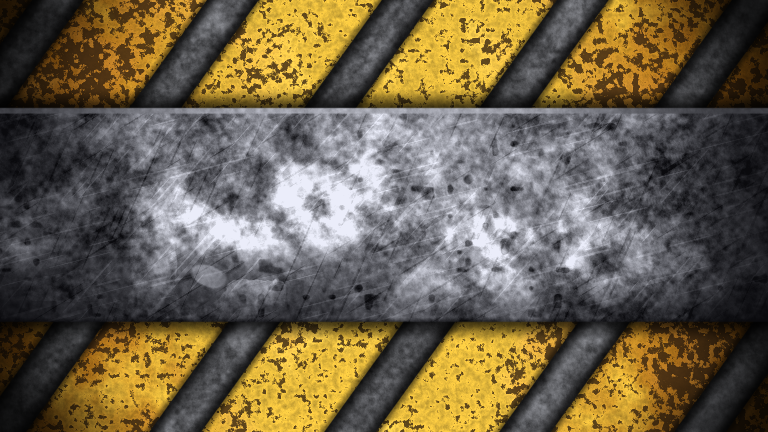
Write a Shadertoy shader that draws this background.

```glsl
#define PLATE_TOP 0.750
#define PLATE_BOTTOM 0.255
#define STRIPE_PERIOD 0.405
#define STRIPE_HALF 0.060
#define STRIPE_SLOPE 0.72
#define TOP_PHASE 0.359
#define BOTTOM_PHASE 0.184
#define YELLOW vec3(0.95, 0.77, 0.25)
#define ORANGE vec3(0.76, 0.45, 0.08)
#define RUST vec3(0.17, 0.11, 0.06)
#define STEEL vec3(0.97, 0.98, 1.02)

float hash(vec2 p) {
    return fract(sin(dot(p, vec2(127.1, 311.7))) * 43758.5453);
}

float noise(vec2 p) {
    vec2 cell = floor(p), f = fract(p);
    f = f * f * (3.0 - 2.0 * f);
    return mix(mix(hash(cell), hash(cell + vec2(1, 0)), f.x),
               mix(hash(cell + vec2(0, 1)), hash(cell + vec2(1, 1)), f.x), f.y);
}

float fbm(vec2 p) {
    float sum = 0.0, amplitude = 0.5;
    for (int i = 0; i < 6; i++) {
        sum += amplitude * noise(p);
        p = mat2(1.6, 1.2, -1.2, 1.6) * p + 7.3;
        amplitude *= 0.55;
    }
    return sum / 1.08;
}

vec2 rotate(vec2 p, float angle) {
    float c = cos(angle), s = sin(angle);
    return vec2(c * p.x + s * p.y, c * p.y - s * p.x);
}

float glow(vec2 p, vec2 center, vec2 size) {
    vec2 q = (p - center) / size;
    return exp(-dot(q, q));
}

// Thin broken streaks in several directions; sign gives light or dark
float scratches(vec2 p) {
    float sum = 0.0;
    for (int i = 0; i < 4; i++) {
        float k = float(i);
        vec2 q = rotate(p, 0.25 + 0.3 * k) * vec2(9.0, 150.0) + 31.0 * k;
        float streak = smoothstep(0.80, 0.95, noise(q));
        sum += streak * (mod(k, 2.0) < 0.5 ? 1.0 : -1.0);
    }
    return sum;
}

vec3 hazardStripes(vec2 p, float aspect, float px) {
    bool upper = p.y > 0.5;
    float edgeY = upper ? PLATE_TOP : PLATE_BOTTOM;
    float u = p.x - STRIPE_SLOPE * (p.y - edgeY) - (upper ? TOP_PHASE : BOTTOM_PHASE);
    float offset = mod(u + 0.5 * STRIPE_PERIOD, STRIPE_PERIOD) - 0.5 * STRIPE_PERIOD;
    float d = abs(offset) - STRIPE_HALF;
    float grime = fbm(p * 9.0 + 3.0);
    float grain = fbm(p * 85.0);
    float side = abs(p.x / aspect - 0.5) * 2.0;

    // Worn paint
    float aging = smoothstep(0.30, 1.0, side + 0.9 * (grime - 0.5));
    vec3 paint = mix(YELLOW, ORANGE, aging);
    paint *= 0.65 + 0.7 * grain;
    paint += vec3(0.16, 0.15, 0.10) * smoothstep(0.50, 0.75, grime);
    float wear = smoothstep(0.54, 0.70, grain + 0.35 * (grime - 0.5) + 0.13 * aging);
    paint = mix(paint, RUST, 0.8 * wear);
    paint *= mix(0.5, 1.0, smoothstep(0.0, 0.022, d));

    // Dark recessed bars
    float hollow = smoothstep(0.0, 0.045, -d);
    float bar = mix(0.08, 0.33, hollow) * (0.45 + 1.1 * grain);
    bar += 0.14 * hollow * smoothstep(0.48, 0.7, grime);
    vec3 color = mix(STEEL * bar, paint, smoothstep(-px, px, d));

    // Shadow cast by the plate and darkened corners
    float gap = max(p.y - PLATE_TOP, PLATE_BOTTOM - p.y);
    color *= mix(0.25, 1.0, smoothstep(-0.005, 0.050, gap));
    float corner = side + 0.10 * smoothstep(0.10, 0.25, gap);
    return color * mix(1.0, 0.18, smoothstep(0.65, 1.08, corner));
}

vec3 steelPlate(vec2 p, float aspect, float px) {
    float broad = fbm(p * 4.5 + 11.0);
    float mottled = fbm(p * 15.0);
    float grain = fbm(p * 75.0 + 5.0);

    // Broad light with pale rubbed areas
    float light = 0.40 + 0.20 * glow(p, vec2(0.70, 0.54), vec2(0.50, 0.22));
    light += 0.10 * glow(p, vec2(1.20, 0.44), vec2(0.35, 0.16));
    light += 0.55 * (broad - 0.5) + 0.65 * (mottled - 0.5) + 0.60 * (grain - 0.5);
    float rubbed = glow(p, vec2(0.62, 0.50), vec2(0.38, 0.14))
                 + 0.8 * glow(p, vec2(1.23, 0.41), vec2(0.28, 0.11));
    light += 0.34 * rubbed * smoothstep(0.44, 0.66, mottled);

    // Dark peeled blotches low on the left
    float region = smoothstep(0.46, 0.36, p.y + 0.09 * (broad - 0.5)) * smoothstep(1.12, 0.60, p.x);
    float blotch = smoothstep(0.40, 0.43, noise(p * vec2(11.0, 15.0)) + 0.3 * (mottled - 0.5));
    light = mix(light, 0.17 + 0.28 * grain, region * mix(0.25, 0.80, blotch));
    vec2 chip = rotate(p - vec2(0.487, 0.360), -0.35) / vec2(0.047, 0.024);
    light = mix(light, 0.40 + 0.3 * grain, smoothstep(1.1, 0.85, length(chip) + 0.5 * (mottled - 0.5)));

    // Faint pale arc, scratches and pits
    float arc = abs(length((p - vec2(0.87, 0.60)) / vec2(1.0, 0.75)) - 0.13);
    light += 0.09 * smoothstep(0.030, 0.024, arc) * smoothstep(0.62, 0.64, p.y);
    light += 0.11 * scratches(p);
    light -= 0.25 * smoothstep(0.72, 0.88, noise(p * 48.0)) * smoothstep(0.42, 0.60, broad);

    // Falloff toward the ends and the lower edge
    float x = p.x / aspect;
    light *= mix(0.30, 1.0, smoothstep(-0.06, 0.26, x + 0.12 * (broad - 0.5)));
    light *= mix(0.22, 1.0, smoothstep(1.02, 0.78, x + 0.12 * (broad - 0.5)));
    light *= mix(0.60, 1.0, smoothstep(PLATE_BOTTOM, 0.40, p.y));

    // Bright upper rim and dark lower lip
    float rim = smoothstep(0.737 - px, 0.737 + px, p.y);
    float rimLight = mix(0.25, 0.70, smoothstep(1.0, 0.25, abs(x - 0.48) * 2.0));
    light = mix(light, rimLight * (0.75 + 0.4 * grain), rim);
    light *= mix(0.55, 1.0, smoothstep(0.0, 0.012, p.y - PLATE_BOTTOM));
    return STEEL * clamp(light, 0.04, 0.95) + vec3(0.0, 0.0, 0.012);
}

void mainImage(out vec4 fragColor, in vec2 fragCoord) {
    vec2 p = fragCoord / iResolution.y;
    float aspect = iResolution.x / iResolution.y;
    float px = 1.0 / iResolution.y;
    float plateEdge = max(p.y - PLATE_TOP, PLATE_BOTTOM - p.y);
    vec3 color = mix(steelPlate(p, aspect, px), hazardStripes(p, aspect, px),
                     smoothstep(-px, px, plateEdge));
    fragColor = vec4(clamp(color, 0.0, 1.0), 1.0);
}
```
